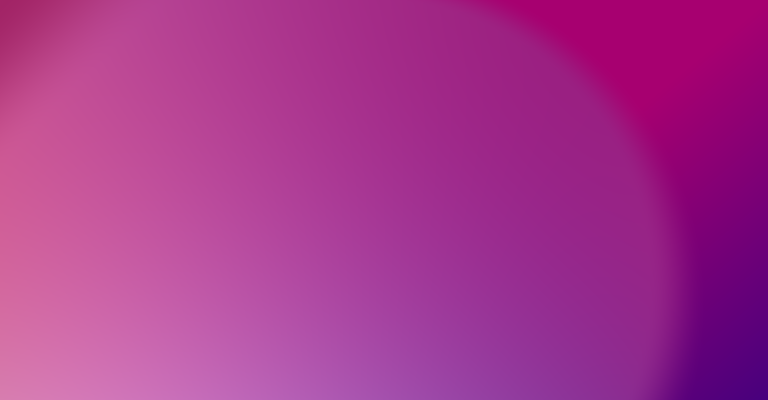
Reproduce this background procedurally as a Shadertoy shader.

```glsl
// Cubic blend through four colours spaced evenly over t = 0..1
vec3 blendFour(vec3 a, vec3 b, vec3 c, vec3 d, float t) {
    float u = 3.0 * t;
    return -a * (u - 1.0) * (u - 2.0) * (u - 3.0) / 6.0
          + b * u * (u - 2.0) * (u - 3.0) / 2.0
          - c * u * (u - 1.0) * (u - 3.0) / 2.0
          + d * u * (u - 1.0) * (u - 2.0) / 6.0;
}

// Quadratic blend through three colours at t = 0, 0.5 and 1
vec3 blendThree(vec3 a, vec3 b, vec3 c, float t) {
    return a * (1.0 - 2.0 * t) * (1.0 - t)
         + b * 4.0 * t * (1.0 - t)
         + c * t * (2.0 * t - 1.0);
}

// Pink to plum gradient mesh
vec3 discColor(vec2 uv) {
    float t = min(uv.x / 0.9, 1.0);
    vec3 low = blendFour(vec3(0.843, 0.490, 0.686), vec3(0.753, 0.408, 0.722),
                         vec3(0.596, 0.267, 0.647), vec3(0.557, 0.149, 0.541), t);
    vec3 middle = blendFour(vec3(0.812, 0.361, 0.588), vec3(0.722, 0.282, 0.608),
                            vec3(0.620, 0.173, 0.557), vec3(0.608, 0.141, 0.518), t);
    vec3 high = blendFour(vec3(0.769, 0.329, 0.588), vec3(0.686, 0.227, 0.561),
                          vec3(0.620, 0.141, 0.510), vec3(0.588, 0.118, 0.502), t);
    return blendThree(low, middle, high, uv.y);
}

// Magenta falling to violet at the lower right
vec3 outerColor(vec2 uv) {
    const vec3 magenta = vec3(0.655, 0.0, 0.44);
    const vec3 violet = vec3(0.28, 0.0, 0.49);
    float depth = 1.6 * (uv.x - 1.0) + 1.0 - uv.y;
    return mix(magenta, violet, clamp(depth, 0.0, 1.0));
}

// Soft right-hand rim of the disc: 0 inside, 1 outside
float rimMask(vec2 p, vec2 center, float height) {
    vec2 offset = p - center;
    float radius = length(vec2(max(offset.x, 0.0), offset.y));
    float outer = mix(0.84, 0.88, height);
    float width = mix(0.17, 0.08, height);
    return smoothstep(outer - width, outer, radius);
}

// Diagonal shade fading away from the upper left corner
float cornerMask(vec2 p, float reach) {
    return 1.0 - smoothstep(0.0, reach, p.x + 1.0 - p.y);
}

void mainImage(out vec4 fragColor, in vec2 fragCoord) {
    const vec3 crimson = vec3(0.635, 0.14, 0.40);
    vec2 uv = fragCoord / iResolution.xy;
    float aspect = iResolution.x / iResolution.y;
    vec2 p = vec2(uv.x * aspect, uv.y);

    vec3 color = discColor(uv);
    color = mix(color, crimson, cornerMask(p, 0.42));
    vec2 center = vec2(0.479 * aspect, 0.2);
    color = mix(color, outerColor(uv), rimMask(p, center, uv.y));
    fragColor = vec4(clamp(color, 0.0, 1.0), 1.0);
}
```
